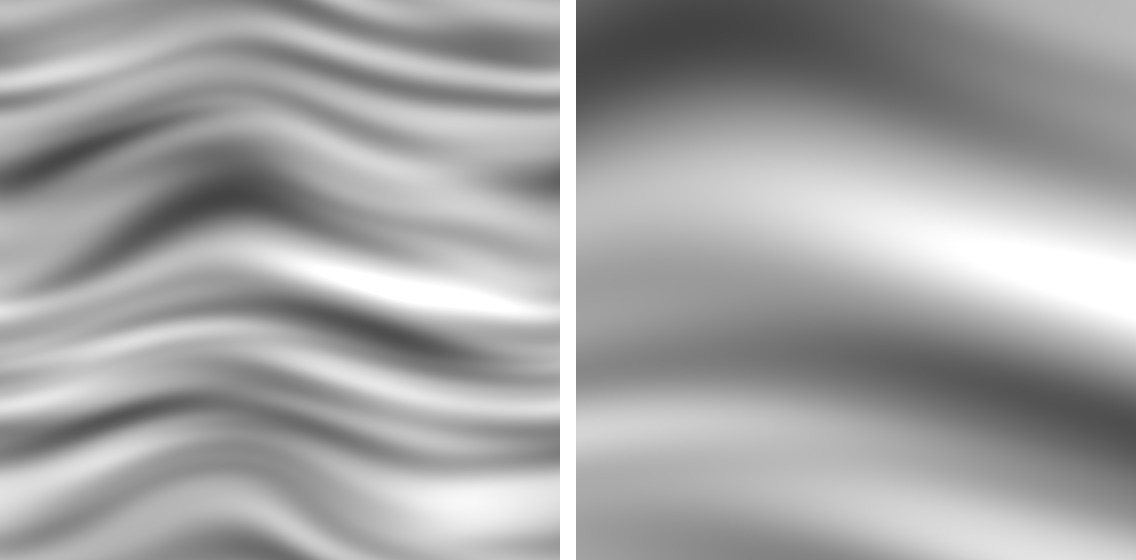
Left, the full canvas; right, a detail of the centre.
This background is drawn by a three.js fragment shader. Its source:

```glsl
// Soft grey bands that roll across the canvas like brushed silk.
// Gradient noise stretched along x is layered in three scales, then bent by
// one cosine wave and a slow noise warp. Every layer wraps at the edges.
varying vec2 vUv;

const float TAU = 6.2831853;

// Random gradient of a lattice corner, flattened so that bands run sideways
vec2 cornerGradient(vec2 corner, vec2 period, float seed) {
  vec2 wrapped = floor(mod(corner + 0.5, period));
  float angle = TAU * fract(sin(dot(wrapped, vec2(127.1, 311.7)) + seed * 74.7) * 4375.85);
  return vec2(0.5 * cos(angle), sin(angle));
}

// Gradient noise that repeats after a whole number of cells
float wrappedNoise(vec2 p, vec2 period, float seed) {
  vec2 cell = floor(p);
  vec2 f = p - cell;
  vec2 blend = f * f * f * (f * (f * 6.0 - 15.0) + 10.0);
  vec2 right = vec2(1.0, 0.0);
  vec2 up = vec2(0.0, 1.0);
  float a = dot(cornerGradient(cell, period, seed), f);
  float b = dot(cornerGradient(cell + right, period, seed), f - right);
  float c = dot(cornerGradient(cell + up, period, seed), f - up);
  float d = dot(cornerGradient(cell + 1.0, period, seed), f - 1.0);
  return mix(mix(a, b, blend.x), mix(c, d, blend.x), blend.y);
}

// One layer of bands: cells counts the repeats across and up the canvas
float bandLayer(vec2 uv, vec2 cells, float seed) {
  vec2 shift = fract(seed * vec2(0.37, 0.61));
  return wrappedNoise(uv * cells + shift, cells, seed);
}

void main() {
  // Bend the bands: one crest and one trough, with slight irregularity
  vec2 uv = vUv;
  uv.y -= 0.06 * cos(TAU * (vUv.x - 0.41));
  uv.y += 0.09 * bandLayer(vUv, vec2(3.0), 5.0);

  // Broad, main and fine bands around a middle grey
  float grey = 0.65;
  grey += 0.30 * bandLayer(uv, vec2(2.0, 5.0), 1.0);
  grey += 0.70 * bandLayer(uv, vec2(2.0, 10.0), 2.0);
  grey += 0.44 * bandLayer(uv, vec2(3.0, 15.0), 3.0);

  gl_FragColor = vec4(vec3(clamp(grey, 0.0, 1.0)), 1.0);
}
```
